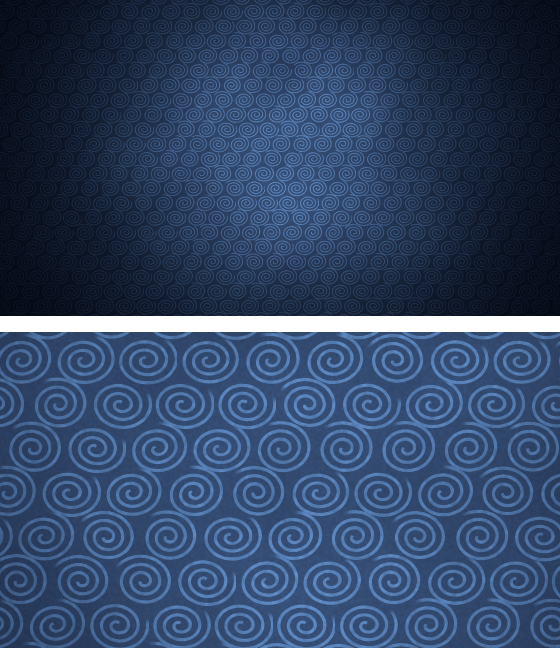
Top, the full canvas; bottom, a detail of the centre.
Reproduce this pattern procedurally as a Shadertoy shader.

```glsl
const vec2 PITCH = vec2(0.0657, 0.0466);     // spacing of spirals, in canvas heights
const float ROW_SHIFT = 0.41;                // sideways step per row, in columns
const vec2 LATTICE_ORIGIN = vec2(-0.025, -0.003);
const vec2 SPIRAL_RADIUS = vec2(0.0325, 0.0275);
const float TURNS = 3.2;
const float INNER_TURN = 0.3;
const float TIP_ANGLE = 0.25;                // outer end, in turns from the right
const float TIP_JITTER = 0.4;
const float LINE_HALF_WIDTH = 0.0017;
const float WOBBLE = 0.06;
const vec2 GLOW_CENTER = vec2(0.02, 0.03);
const vec2 GLOW_RADIUS = vec2(0.56, 0.54);
const vec3 SHADOW_COLOR = vec3(0.014, 0.034, 0.082);
const vec3 GLOW_COLOR = vec3(0.246, 0.345, 0.490);
const vec3 LINE_GAIN = vec3(1.38, 1.38, 1.30);
const vec3 LINE_LIFT = vec3(0.006, 0.012, 0.014);
const float GROUND_GAIN = 0.82;
const float TAU = 6.28318;

float hash(vec2 p) {
    vec3 q = fract(p.xyx * 0.1031);
    q += dot(q, q.yzx + 33.33);
    return fract((q.x + q.y) * q.z);
}

float valueNoise(vec2 p) {
    vec2 i = floor(p);
    vec2 f = fract(p);
    f = f * f * (3.0 - 2.0 * f);
    vec2 e = vec2(0.0, 1.0);
    return mix(mix(hash(i), hash(i + e.yx), f.x),
               mix(hash(i + e.xy), hash(i + e.yy), f.x), f.y);
}

float fbm(vec2 p) {
    float sum = 0.0;
    float amplitude = 0.5;
    for (int i = 0; i < 4; i++) {
        sum += amplitude * valueNoise(p);
        p = p * 2.03 + 17.3;
        amplitude *= 0.5;
    }
    return sum;
}

// Coverage of one hand-drawn spiral; d is the offset from its center
float spiral(vec2 d, vec2 id, float pixel) {
    float seed = hash(id + 51.7);
    float size = mix(0.97, 1.01, hash(id + 93.1));
    vec2 q = d / (SPIRAL_RADIUS * size);
    float r = length(q);
    float angle = atan(q.y, q.x);
    float bend = WOBBLE * sin(2.0 * angle + TAU * seed) * smoothstep(0.1, 0.5, r);
    float turn = TURNS - TIP_ANGLE + TIP_JITTER * (seed - 0.5);
    float phase = angle / TAU + turn;
    float arm = r * TURNS + bend - phase;
    float along = round(arm) + phase;

    // Convert the gap between arms back to canvas units
    float unitLength = length(d) / max(r, 0.001);
    float dist = abs(arm - round(arm)) / TURNS * unitLength;
    float stroke = 1.0 - smoothstep(-0.6 * pixel, 0.6 * pixel, dist - LINE_HALF_WIDTH);
    float ends = smoothstep(INNER_TURN - 0.05, INNER_TURN + 0.05, along)
               * (1.0 - smoothstep(TURNS - 0.06, TURNS, along));
    return stroke * ends;
}

// Staggered rows; neighbors above and below reach into each row
float spiralField(vec2 p, float pixel) {
    vec2 g = (p - LATTICE_ORIGIN) / PITCH;
    float cover = 0.0;
    for (int k = -1; k <= 1; k++) {
        float row = round(g.y) + float(k);
        float x = g.x - ROW_SHIFT * row;
        vec2 id = vec2(round(x), row);
        vec2 d = vec2(x - id.x, g.y - row) * PITCH;
        cover = max(cover, spiral(d, id + 100.0, pixel));
    }
    return cover;
}

void mainImage(out vec4 fragColor, in vec2 fragCoord) {
    vec2 p = (fragCoord - 0.5 * iResolution.xy) / iResolution.y;
    float pixel = 1.0 / iResolution.y;

    // Soft light with cloudy stains
    vec2 g = (p - GLOW_CENTER) / GLOW_RADIUS;
    float stains = fbm(p * 4.0 + 23.0);
    float light = exp(-dot(g, g)) * mix(0.72, 1.28, stains);
    vec3 base = SHADOW_COLOR + GLOW_COLOR * light;

    // Worn strokes over the ground
    float wear = mix(0.75, 1.1, valueNoise(p * 180.0 + 300.0));
    float line = spiralField(p, pixel) * wear;
    vec3 color = mix(base * GROUND_GAIN, base * LINE_GAIN + LINE_LIFT, line);

    // Fine paper grain
    float grain = valueNoise(p * 400.0 + 900.0) - 0.5;
    color *= 1.0 + 0.10 * grain;
    fragColor = vec4(color, 1.0);
}
```
